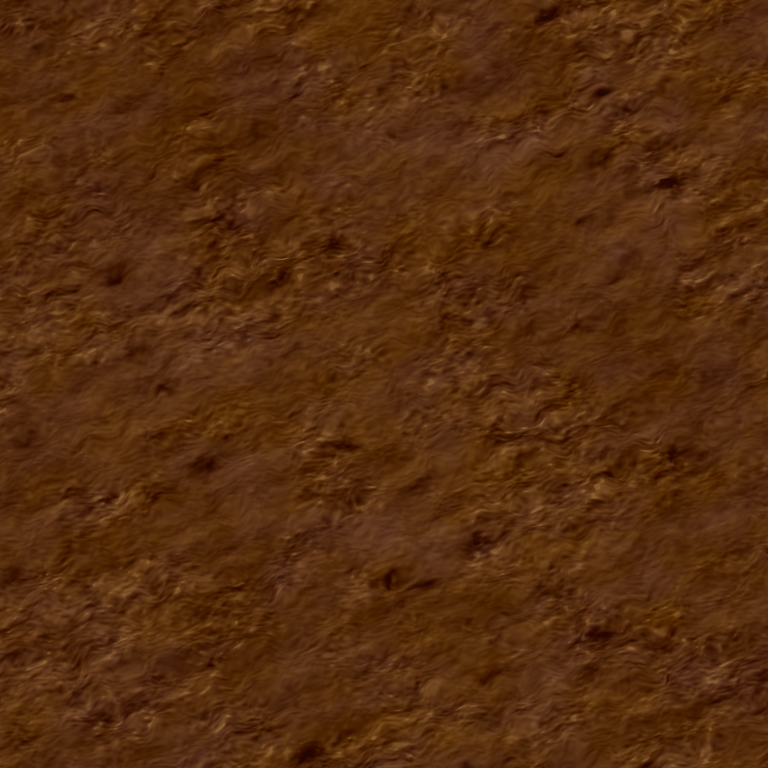
This texture is drawn by a Shadertoy shader. Its source:

```glsl
#define GRAIN_ANGLE 0.38
#define LUMP_SCALE vec2(21.0, 33.0)
#define FIBRE_SCALE vec2(100.0, 235.0)
#define WARP 0.013
#define PIT_CELLS 12.0
#define PIT_SHARE 0.42
#define RELIEF 3.7
#define LIGHT_STEP vec2(-0.0011, 0.0032)
#define BASE_COLOUR vec3(0.347, 0.186, 0.064)
#define TONE_RANGE vec3(0.170, 0.155, 0.110)
#define DUSTY_TINT vec3(0.020, 0.030, 0.150)

float hash(vec2 p) {
    return fract(sin(dot(p, vec2(127.1, 311.7))) * 43758.5453);
}

float noise(vec2 p) {
    vec2 cell = floor(p), f = fract(p);
    f = f * f * (3.0 - 2.0 * f);
    float low = mix(hash(cell), hash(cell + vec2(1, 0)), f.x);
    float high = mix(hash(cell + vec2(0, 1)), hash(cell + vec2(1, 1)), f.x);
    return mix(low, high, f.y);
}

float fbm(vec2 p) {
    float sum = 0.0, amplitude = 0.5;
    for (int i = 0; i < 4; i++) {
        sum += amplitude * noise(p);
        p = mat2(0.98, 0.2, -0.2, 0.98) * p * 2.03 + 17.3;
        amplitude *= 0.5;
    }
    return sum;
}

// Soft hollows of random size, stretched along the grain
float pits(vec2 p) {
    vec2 ragged = vec2(noise(p * 90.0), noise(p * 90.0 + 31.0)) - 0.5;
    p = (p + ragged * 0.011) * PIT_CELLS;
    vec2 cell = floor(p);
    float depth = 0.0;
    for (int y = -1; y <= 1; y++) {
        for (int x = -1; x <= 1; x++) {
            vec2 id = cell + vec2(x, y);
            vec2 centre = id + 0.15 + 0.7 * vec2(hash(id + 3.1), hash(id + 8.7));
            float size = mix(0.09, 0.22, hash(id + 5.3));
            vec2 d = (p - centre) / (size * vec2(1.35, 0.65));
            float strength = mix(0.3, 1.0, hash(id + 9.9));
            float present = step(hash(id + 1.7), PIT_SHARE);
            depth = max(depth, present * strength * exp(-dot(d, d)));
        }
    }
    return depth;
}

float height(vec2 p) {
    return fbm(p * LUMP_SCALE) - 0.10 * pits(p);
}

void mainImage(out vec4 fragColor, in vec2 fragCoord) {
    vec2 uv = fragCoord / iResolution.y;

    // Grain coordinates, bent so that the fibres tilt around the lumps
    float c = cos(GRAIN_ANGLE), s = sin(GRAIN_ANGLE);
    vec2 grain = mat2(c, -s, s, c) * uv + 4.0;
    vec2 bend = vec2(noise(grain * 37.0), noise(grain * 37.0 + 57.0)) - 0.5;
    vec2 p = grain + WARP * bend;

    // Crumbly patches between smoother ones
    float rough = smoothstep(0.36, 0.62, fbm(grain * vec2(13.0, 19.0) + 40.0));

    // Side light and broad shading
    float lumps = fbm(p * LUMP_SCALE);
    float slope = height(p) - height(p + LIGHT_STEP);
    float tone = RELIEF * slope * mix(0.7, 1.35, rough);
    tone += 0.70 * (lumps - 0.47);
    tone += 0.42 * (fbm(grain * vec2(5.0, 8.0) + 9.0) - 0.47);

    // Short fibres, finer grit and sparse glints
    float fibre = noise(p * FIBRE_SCALE);
    float grit = noise(mat2(0.96, 0.28, -0.28, 0.96) * p * FIBRE_SCALE * 1.35 + 71.0);
    float crumb = noise(p * vec2(90.0, 125.0) + 23.0);
    tone += (fibre - 0.5) * mix(0.26, 0.60, rough);
    tone += (grit - 0.5) * mix(0.24, 0.52, rough);
    tone += (crumb - 0.5) * mix(0.08, 0.30, rough);
    tone += 0.60 * rough * smoothstep(0.70, 0.92, fibre) * smoothstep(0.45, 0.75, crumb);

    // Shadow inside the hollows
    tone -= 0.95 * pits(p) + 0.03;
    tone = clamp(tone, -1.25, 1.1);

    float dust = fbm(grain * vec2(16.0, 22.0) + 83.0) - 0.47;
    vec3 colour = BASE_COLOUR + TONE_RANGE * tone + DUSTY_TINT * dust;
    fragColor = vec4(max(colour, vec3(0.06, 0.025, 0.004)), 1.0);
}
```
